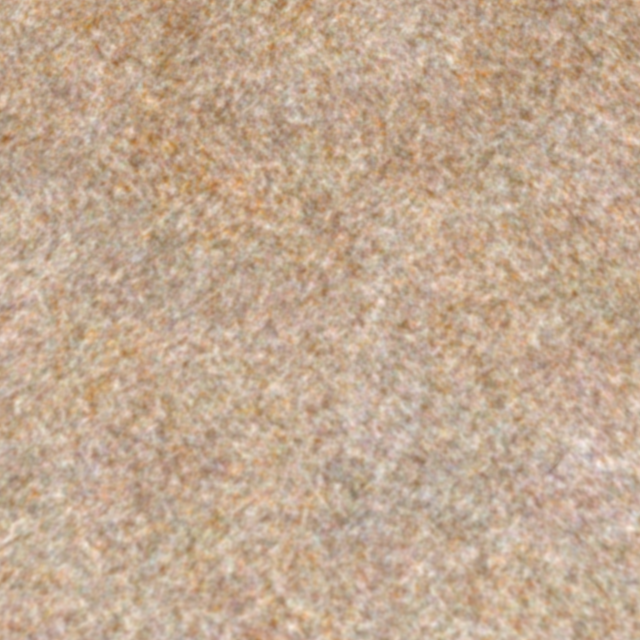
Write a Shadertoy shader that draws this texture.

```glsl
// Weathered sandstone: soft mottled grain in cream, tan, ochre and grey-rose.
// Rotated octaves of gradient noise drive lightness, warmth and blush apart;
// diagonal flecks and a few faint cracks lie on top, slightly foreshortened.

#define STONE vec3(0.768, 0.669, 0.578)
#define LIGHT_AXIS vec3(0.86, 1.0, 1.08)
#define WARM_AXIS vec3(0.009, -0.004, -0.022)
#define BLUSH_AXIS vec3(0.009, -0.006, 0.003)
#define GRAIN_FREQ 82.0
#define PATCH_FREQ 5.0
#define GRAIN_CONTRAST 1.0
#define FORESHORTEN 0.32
#define CRACK_FREQ 2.2
#define CRACK_DEPTH 0.10

vec2 hash22(vec2 p) {
    vec3 q = fract(p.xyx * vec3(0.1031, 0.1030, 0.0973));
    q += dot(q, q.yzx + 33.33);
    return fract((q.xx + q.yz) * q.zy);
}

float cornerSlope(vec2 cell, vec2 offset) {
    return dot(hash22(cell) * 2.0 - 1.0, offset);
}

// Gradient noise scaled to a spread of roughly one
float noise(vec2 p) {
    vec2 i = floor(p), f = p - i;
    vec2 u = f * f * f * (f * (f * 6.0 - 15.0) + 10.0);
    vec2 e = vec2(1.0, 0.0);
    float low = mix(cornerSlope(i, f), cornerSlope(i + e, f - e), u.x);
    float high = mix(cornerSlope(i + e.yx, f - e.yx), cornerSlope(i + 1.0, f - 1.0), u.x);
    return 6.0 * mix(low, high, u.y);
}

// Noise layer with its own rotation and offset, to hide the lattice
float layer(vec2 p, float freq, float seed) {
    float a = seed * 1.37;
    mat2 turn = mat2(cos(a), sin(a), -sin(a), cos(a));
    return noise(turn * p * freq + seed * 17.3 + 200.0);
}

// Short strokes stretched along a direction
float flecks(vec2 p, vec2 along, float seed) {
    vec2 q = vec2(dot(p, along), dot(p, vec2(-along.y, along.x)));
    return noise(q * GRAIN_FREQ * vec2(0.5, 1.3) + seed * 23.1 + 300.0);
}

// Scattered wobbly cracks that lean up to the right
float cracks(vec2 p) {
    vec2 wobble = vec2(layer(p, 22.0, 21.0), layer(p, 22.0, 22.0)) * 0.005;
    vec2 q = (p + wobble) * CRACK_FREQ;
    vec2 home = floor(q);
    float ink = 0.0;
    for (int y = -1; y <= 1; y++)
    for (int x = -1; x <= 1; x++) {
        vec2 cell = home + vec2(x, y);
        vec2 rnd = hash22(cell + 61.0);
        vec2 rel = q - cell - 0.2 - 0.6 * rnd;
        vec2 along = normalize(vec2(0.6 + 0.4 * rnd.y, 1.0));
        float halfLength = 0.12 + 0.14 * rnd.x;
        float t = clamp(dot(rel, along), -halfLength, halfLength);
        float d = length(rel - along * t) / CRACK_FREQ;
        float taper = 1.0 - abs(t) / halfLength;
        float present = step(0.45, hash22(cell + 97.0).x);
        ink = max(ink, present * taper * (1.0 - smoothstep(0.001, 0.009, d)));
    }
    return ink * smoothstep(-1.0, 0.8, layer(p, 45.0, 23.0));
}

void mainImage(out vec4 fragColor, in vec2 fragCoord) {
    vec2 uv = fragCoord / iResolution.xy;

    // Grain shrinks gently towards the top
    float shrink = 1.0 + FORESHORTEN * (uv.y - 0.5);
    vec2 p = vec2((uv.x - 0.5) * shrink,
                  uv.y * (1.0 + 0.5 * FORESHORTEN * (uv.y - 1.0)));

    // Lightness: broad patches, clumps, grains and fine speckle
    float patches = layer(p, PATCH_FREQ, 3.0);
    float grain = 0.019 * layer(p, GRAIN_FREQ * 0.22, 4.0)
                + 0.028 * layer(p, GRAIN_FREQ * 0.55, 5.0)
                + 0.029 * layer(p, GRAIN_FREQ, 6.0)
                + 0.016 * layer(p, GRAIN_FREQ * 1.8, 7.0);
    float lean = smoothstep(-1.0, 1.0, layer(p, 7.0, 8.0));
    grain += 0.021 * mix(flecks(p, vec2(0.707, 0.707), 1.0),
                         flecks(p, vec2(-0.6, 0.8), 2.0), lean);
    float light = 0.014 * patches + GRAIN_CONTRAST * grain + 0.045 * (0.5 - uv.y);
    light -= CRACK_DEPTH * cracks(p);

    // Warmth: ochre stains against cool grey, with a stronger ochre tail
    float warm = 0.45 * layer(p, PATCH_FREQ * 0.9, 9.0)
               + 0.45 * layer(p, GRAIN_FREQ * 0.25, 10.0)
               + 0.65 * layer(p, GRAIN_FREQ * 0.6, 11.0)
               + 0.5 * layer(p, GRAIN_FREQ * 1.2, 12.0)
               + 0.9 * (uv.y - 0.5);
    float ochre = max(warm, 0.0);
    warm += 0.2 * ochre * ochre - 0.1;
    light -= 0.008 * ochre;

    // Blush: rose grains against faint green ones
    float blush = 0.45 * layer(p, PATCH_FREQ * 1.4, 13.0)
                + 0.6 * layer(p, GRAIN_FREQ * 0.5, 14.0)
                + 0.7 * layer(p, GRAIN_FREQ * 1.1, 15.0);

    vec3 color = STONE + LIGHT_AXIS * light + WARM_AXIS * warm + BLUSH_AXIS * blush;
    fragColor = vec4(clamp(color, 0.0, 1.0), 1.0);
}
```
